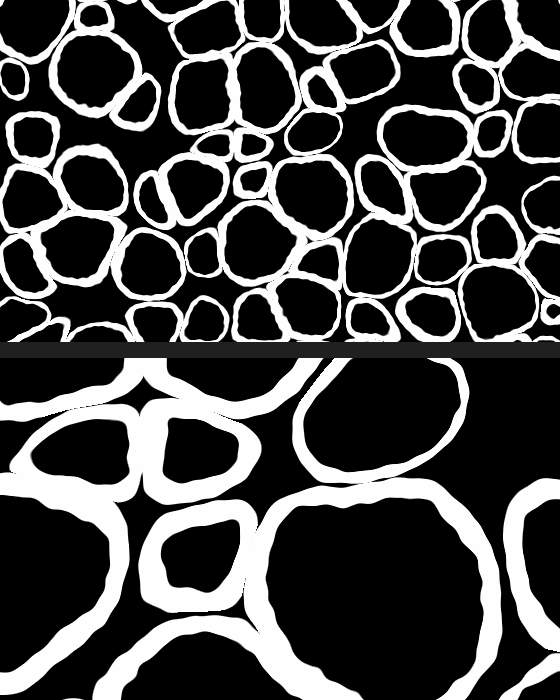
Top: the whole. Bottom: its middle third, enlarged.
Give the GLSL for this pattern, as a Shadertoy shader.

```glsl
// Packed irregular cells: black grains with rough white walls and dark voids.
// Jittered circles are cut by a power diagram, their corners are rounded with a
// smooth minimum, and a noisy band along each outline forms the wall.

const vec3  GRAIN_COLOR = vec3(0.0);
const vec3  WALL_COLOR  = vec3(0.995);
const float GRID        = 0.168;               // mean spacing, canvas heights
const float JITTER      = 0.58;                // centre scatter, in grid steps
const vec2  RADIUS      = vec2(0.36, 0.82);    // smallest, largest, in grid steps
const vec2  WALL        = vec2(0.0085, 0.0195); // thinnest, thickest wall
const float VOID_SHARE  = 0.13;                // share of missing grains
const float STRETCH     = 0.30;                // strongest elongation
const float ROUNDING    = 0.009;               // corner softness
const float OVERLAP     = 0.003;               // outward growth that joins walls
const float ROUGHNESS   = 0.006;               // ragged edge height
const vec2  SEED        = vec2(17.0, 41.0);

struct Grain {
    vec2 centre;
    vec2 axis;
    float radius;   // negative for a void
    float stretch;
    float wall;
};

vec3 hash3(vec2 p) {
    vec3 q = fract(p.xyx * vec3(0.1031, 0.1030, 0.0973));
    q += dot(q, q.yxz + 33.33);
    return fract((q.xxy + q.yzz) * q.zyx);
}

vec2 gradientAt(vec2 cell) {
    float angle = 6.28318 * hash3(cell + 7.0).x;
    return vec2(cos(angle), sin(angle));
}

float gradientNoise(vec2 p) {
    vec2 i = floor(p), f = p - i;
    vec2 u = f * f * f * (f * (f * 6.0 - 15.0) + 10.0);
    vec2 e = vec2(1.0, 0.0);
    float low  = mix(dot(gradientAt(i), f), dot(gradientAt(i + e), f - e), u.x);
    float high = mix(dot(gradientAt(i + e.yx), f - e.yx),
                     dot(gradientAt(i + 1.0), f - 1.0), u.x);
    return mix(low, high, u.y);
}

vec2 warp(vec2 p) {
    return vec2(gradientNoise(p), gradientNoise(p + 31.7));
}

Grain grainAt(vec2 id) {
    vec3 a = hash3(id + SEED);
    vec3 b = hash3(id + SEED + 113.0);
    float angle = 6.28318 * b.x;
    Grain g;
    g.centre  = (id + 0.5 + JITTER * (a.xy - 0.5)) * GRID;
    g.axis    = vec2(cos(angle), sin(angle));
    g.radius  = b.y < VOID_SHARE ? -1.0 : GRID * mix(RADIUS.x, RADIUS.y, a.z);
    g.stretch = STRETCH * b.z;
    g.wall    = mix(WALL.x, WALL.y, fract(b.x * 5.0 + a.z));
    return g;
}

// Grain whose power distance to p is least
vec2 nearestGrain(vec2 p) {
    vec2 base = floor(p / GRID), best = base;
    float least = 1e3;
    for (int y = -2; y <= 2; y++)
    for (int x = -2; x <= 2; x++) {
        vec2 id = base + vec2(x, y);
        Grain g = grainAt(id);
        vec2 q = p - g.centre;
        float power = dot(q, q) - g.radius * g.radius;
        if (g.radius > 0.0 && power < least) { least = power; best = id; }
    }
    return best;
}

// Depth inside a grain: its ellipse cut by the borders to its neighbours
float grainDepth(vec2 p, vec2 id, Grain g) {
    vec2 q = p - g.centre;
    vec2 squeezed = q - g.axis * dot(q, g.axis) * g.stretch;
    float ellipse = g.radius * (1.0 - 0.5 * g.stretch) - length(squeezed);
    float sum = exp(-ellipse / ROUNDING);
    for (int y = -2; y <= 2; y++)
    for (int x = -2; x <= 2; x++) {
        if (x == 0 && y == 0) continue;
        Grain other = grainAt(id + vec2(x, y));
        if (other.radius < 0.0) continue;
        vec2 toOther = other.centre - g.centre;
        float gap = length(toOther);
        float border = 0.5 * (gap * gap + g.radius * g.radius
                              - other.radius * other.radius) / gap;
        sum += exp(-(border - dot(q, toOther) / gap) / ROUNDING);
    }
    return -ROUNDING * log(sum);
}

void mainImage(out vec4 fragColor, in vec2 fragCoord) {
    vec2 uv = fragCoord / iResolution.y;
    float pixel = 1.0 / iResolution.y;

    // Bend the plane so that outlines become uneven
    vec2 p = uv + 0.055 * warp(uv * 3.7) + 0.014 * warp(uv * 10.0 + 5.0);

    vec2 id = nearestGrain(p);
    Grain g = grainAt(id);
    float depth = grainDepth(p, id, g);

    // Wall band with separately ragged outer and inner edges
    float rough = ROUGHNESS * gradientNoise(uv * 46.0);
    float width = g.wall * (1.0 + 0.5 * gradientNoise(uv * 13.0 + 9.0));
    float outer = depth + OVERLAP + 0.6 * rough;
    float inner = width + rough - depth;
    float wall = clamp(min(outer, inner) / pixel + 0.5, 0.0, 1.0);

    fragColor = vec4(mix(GRAIN_COLOR, WALL_COLOR, wall), 1.0);
}
```
